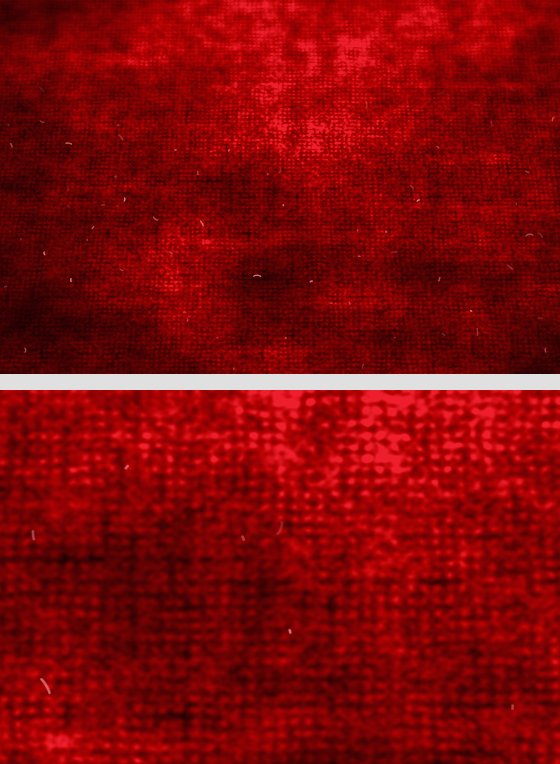
Top: the whole. Bottom: its middle third, enlarged.
A Shadertoy shader for this texture:

```glsl
// Worn red velvet seen at a shallow angle: a fine grid of stitches over
// cloudy wear, thread streaks and pile grain, all from gradient noise.
// The far (upper) edge falls out of focus; bits of pale lint lie on top.

const float TAU = 6.28319;
const vec3 LINT_COLOR = vec3(0.93, 0.50, 0.52);
const vec3 SHEEN_TINT = vec3(0.02, 0.11, 0.17);

vec2 hash2(vec2 p) {
    vec3 q = fract(p.xyx * vec3(0.1031, 0.1030, 0.0973));
    q += dot(q, q.yzx + 33.33);
    return fract((q.xx + q.yz) * q.zy);
}

// Dot product of a random unit gradient with the offset from its corner
float cornerSlope(vec2 cell, vec2 offset) {
    float angle = TAU * hash2(cell).x;
    return dot(vec2(cos(angle), sin(angle)), offset);
}

float gradientNoise(vec2 p) {
    vec2 i = floor(p), f = fract(p);
    vec2 w = f * f * f * (f * (f * 6.0 - 15.0) + 10.0);
    vec2 e = vec2(0.0, 1.0);
    float low = mix(cornerSlope(i, f), cornerSlope(i + e.yx, f - e.yx), w.x);
    float high = mix(cornerSlope(i + e, f - e), cornerSlope(i + 1.0, f - 1.0), w.x);
    return mix(low, high, w.y);
}

float fbm(vec2 p, int octaves) {
    float sum = 0.0, amplitude = 1.0;
    for (int k = 0; k < octaves; k++) {
        sum += amplitude * gradientNoise(p);
        p = mat2(1.9, 0.4, -0.4, 1.9) * p + 17.3;
        amplitude *= 0.55;
    }
    return sum;
}

float glow(vec2 p, vec2 center, vec2 radius) {
    vec2 d = (p - center) / radius;
    return exp(-dot(d, d));
}

// Broad light: bright far centre, dark sides and near edge
float ambientLight(vec2 uv) {
    float side = uv.x - 0.56;
    float near = 1.0 - uv.y;
    float light = 0.575 - 0.85 * side * side - 0.13 * near * near;
    light += 0.20 * glow(uv, vec2(0.52, 0.88), vec2(0.34, 0.17));
    light += 0.10 * glow(uv, vec2(0.88, 0.96), vec2(0.20, 0.14));
    light += 0.12 * glow(uv, vec2(0.56, 0.60), vec2(0.08, 0.14));
    light -= 0.13 * glow(uv, vec2(0.40, 0.52), vec2(0.11, 0.07));
    light -= 0.15 * glow(uv, vec2(0.48, 0.25), vec2(0.09, 0.08));
    light -= 0.13 * glow(uv, vec2(0.69, 0.28), vec2(0.09, 0.05));
    light -= 0.14 * glow(uv, vec2(0.82, 0.77), vec2(0.24, 0.05));
    return light;
}

// Uneven stitches, spaced closer together towards the far edge
float weave(vec2 p) {
    vec2 grid = vec2((p.x - 0.75) * (72.0 + 14.0 * p.y), 82.0 * p.y + 12.0 * p.y * p.y);
    vec2 wobble = vec2(gradientNoise(p * 17.0), gradientNoise(p * 19.0 + 40.0));
    grid += 0.45 * wobble;
    vec2 wave = cos(TAU * grid);
    float uneven = 0.8 + 1.1 * gradientNoise(grid * 0.23 + 9.0);
    return (0.38 * wave.x + 0.50 * wave.y + 0.3 * wave.x * wave.y) * uneven;
}

// Long faint threads running across and along the cloth
float streaks(vec2 p) {
    float across = gradientNoise(p * vec2(1.8, 46.0));
    float ridge = smoothstep(0.22, 0.5, gradientNoise(p * vec2(1.3, 24.0) + 5.0));
    float along = gradientNoise(p * vec2(22.0, 1.6) + 31.0);
    return 0.13 * across + 0.20 * ridge + 0.20 * along;
}

// One short curved fibre in a few cells, kept inside its own cell
float lint(vec2 p, float cells, float chance, float pixel) {
    vec2 id = floor(p * cells);
    vec2 pick = hash2(id + 71.0), place = hash2(id + 13.0);
    vec2 d = (fract(p * cells) - 0.3 - 0.4 * place) / cells;
    float angle = TAU * pick.y;
    d = mat2(cos(angle), -sin(angle), sin(angle), cos(angle)) * d;
    float halfLength = mix(0.001, 0.009, place.y * place.y);
    d.y += (place.x - 0.5) * 90.0 * d.x * d.x;
    d.x -= clamp(d.x, -halfLength, halfLength);
    float mask = 1.0 - smoothstep(0.0004, 0.0010 + pixel, length(d));
    return mask * step(pick.x, chance) * mix(0.35, 0.95, place.x);
}

void mainImage(out vec4 fragColor, in vec2 fragCoord) {
    vec2 uv = fragCoord / iResolution.xy;
    vec2 p = fragCoord / iResolution.y;
    float pixel = 1.0 / iResolution.y;
    float focus = 1.0 - smoothstep(0.55, 0.98, uv.y);

    // Worn patches with ragged edges
    float wear = 0.22 * fbm(p * vec2(3.2, 5.5) + 3.0, 4);
    float mottle = 0.30 * fbm(p * vec2(21.0, 28.0), 2);
    float tone = ambientLight(uv) + wear;

    // Cloth detail scales with the light and softens with distance
    float grain = 0.48 * fbm(p * vec2(85.0, 100.0) + 50.0, 2);
    float detail = mix(0.25, 1.0, focus) * grain + mix(0.08, 0.26, focus) * weave(p);
    tone = max(tone, 0.14) * (1.0 + detail + mottle + streaks(p));
    tone = clamp(tone, 0.07, 0.92);

    vec3 color = vec3(tone, 0.004 + 0.008 * tone, 0.012);
    color += SHEEN_TINT * smoothstep(0.70, 0.95, tone);

    float fibres = lint(p, 14.0, 0.14, pixel) + 0.6 * lint(p + 3.7, 23.0, 0.07, pixel);
    fibres *= 1.0 - smoothstep(0.55, 0.85, uv.y);
    color = mix(color, LINT_COLOR, clamp(fibres, 0.0, 1.0));

    fragColor = vec4(color, 1.0);
}
```
